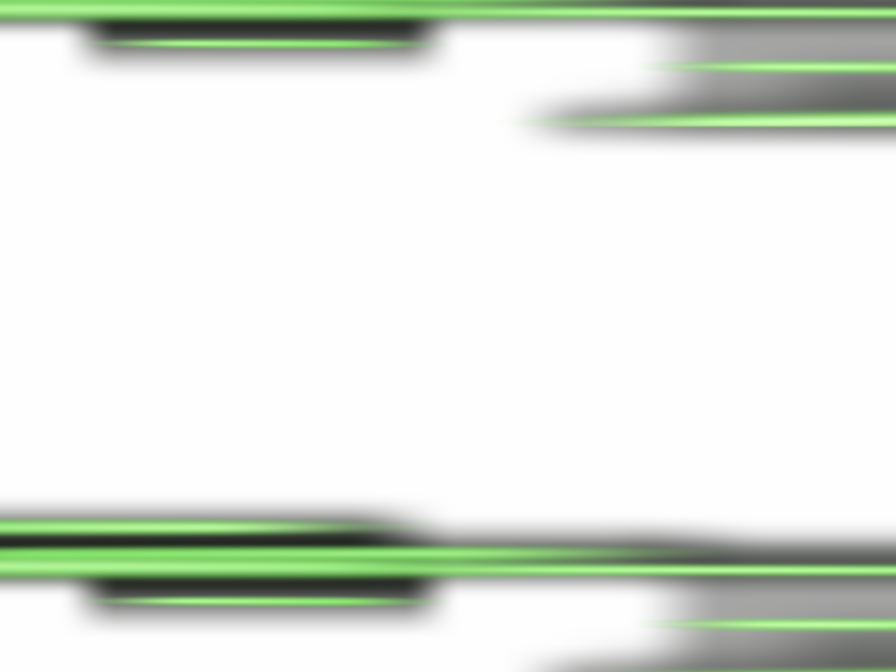
Write a WebGL 1 fragment shader that draws this background.

```glsl
precision highp float;
// Glowing green horizontal streaks with soft dark shadows on a white ground.

uniform vec2 u_resolution;

const vec2 CANVAS = vec2(7.68, 5.76);   // layout units, y pointing down
const float PERIOD = 4.78;              // vertical repeat of the layout
const float LEAD = 0.8;                 // part of the layout above its zero line

const vec3 PAPER = vec3(0.995);
const vec3 SHADE = vec3(0.07, 0.08, 0.065);
const vec3 LEAF = vec3(0.47, 0.87, 0.37);
const vec3 PALE = vec3(0.80, 1.0, 0.69);

// Blurred rectangle, half strength on its edges.
float softBox(vec2 p, vec2 lo, vec2 hi, vec2 blur) {
  vec2 a = smoothstep(-blur, blur, p - lo) * smoothstep(-blur, blur, hi - p);
  return a.x * a.y;
}

// Lays a blurred shadow over the light that is left.
float shadow(float light, vec2 p, vec2 lo, vec2 hi, vec2 blur, float strength) {
  return light * (1.0 - strength * softBox(p, lo, hi, blur));
}

// Soft tapered streak from a to b with its brightest point at x = peak.
vec3 streak(vec3 under, vec2 p, vec2 a, vec2 b, float halfHeight, float peak, float shine) {
  float t = (p.x - a.x) / (b.x - a.x);
  float along = clamp(t, 0.0, 1.0);
  float taper = sqrt(4.0 * along * (1.0 - along));
  float d = (p.y - mix(a.y, b.y, along)) / (halfHeight * (0.35 + 0.65 * taper));
  float ends = smoothstep(0.0, 0.32, t) * smoothstep(0.0, 0.32, 1.0 - t);
  float reach = (p.x - peak) / (0.35 * (b.x - a.x));
  float core = shine * exp(-2.5 * d * d) * (0.2 + 0.8 * exp(-reach * reach));
  float cover = ends * exp(-0.6 * d * d - 0.6 * d * d * d * d);
  return mix(under, mix(LEAF, PALE, core), cover);
}

float shadows(vec2 p) {
  float light = 1.0;
  // Long bands around the main bar
  light = shadow(light, p, vec2(-9.0, -0.33), vec2(3.45, 0.10), vec2(0.50, 0.23), 0.85);
  light = shadow(light, p, vec2(-9.0, -0.17), vec2(6.00, 0.08), vec2(0.60, 0.22), 0.68);
  light = shadow(light, p, vec2(5.7, -0.10), vec2(9.0, 0.14), vec2(0.60, 0.25), 0.62);
  light = shadow(light, p, vec2(-9.0, -0.03), vec2(9.0, 0.17), vec2(0.20, 0.20), 0.60);
  // Pod below the bar on the left
  light = shadow(light, p, vec2(0.76, 0.0), vec2(3.70, 0.43), vec2(0.26, 0.28), 0.93);
  // Grey cloud on the right
  light = shadow(light, p, vec2(5.80, 0.10), vec2(9.0, 1.00), vec2(0.42, 0.30), 0.38);
  light = shadow(light, p, vec2(6.85, 0.64), vec2(9.0, 0.95), vec2(0.60, 0.34), 0.42);
  light = shadow(light, p, vec2(5.30, 0.82), vec2(9.0, 1.10), vec2(0.70, 0.26), 0.30);
  light = shadow(light, p, vec2(4.68, 0.93), vec2(9.0, 1.13), vec2(0.40, 0.21), 0.50);
  return light;
}

vec3 streaks(vec3 col, vec2 p) {
  // Main bar: upper strand, middle wedge, broad body, thin tail
  col = streak(col, p, vec2(-3.0, -0.26), vec2(3.9, -0.26), 0.068, 1.9, 0.75);
  col = streak(col, p, vec2(-2.5, -0.02), vec2(6.6, -0.04), 0.068, 3.9, 0.45);
  col = streak(col, p, vec2(-5.0, 0.06), vec2(6.2, 0.09), 0.100, 0.4, 0.65);
  col = streak(col, p, vec2(2.2, 0.10), vec2(11.0, 0.115), 0.050, 6.2, 0.75);
  // Side strands
  col = streak(col, p, vec2(0.55, 0.37), vec2(3.95, 0.38), 0.040, 1.6, 0.65);
  col = streak(col, p, vec2(5.30, 0.57), vec2(9.4, 0.58), 0.054, 7.0, 0.85);
  // Pale strand with a crisp lower edge
  vec3 cut = streak(col, p, vec2(4.1, 1.07), vec2(11.0, 1.01), 0.088, 7.2, 1.0);
  return mix(cut, col, smoothstep(1.07, 1.10, p.y));
}

void main() {
  vec2 uv = gl_FragCoord.xy / u_resolution;
  vec2 p = vec2(uv.x, 1.0 - uv.y) * CANVAS;
  p.y = mod(p.y + LEAD, PERIOD) - LEAD;

  vec3 col = mix(SHADE, PAPER, shadows(p));
  gl_FragColor = vec4(streaks(col, p), 1.0);
}
```
